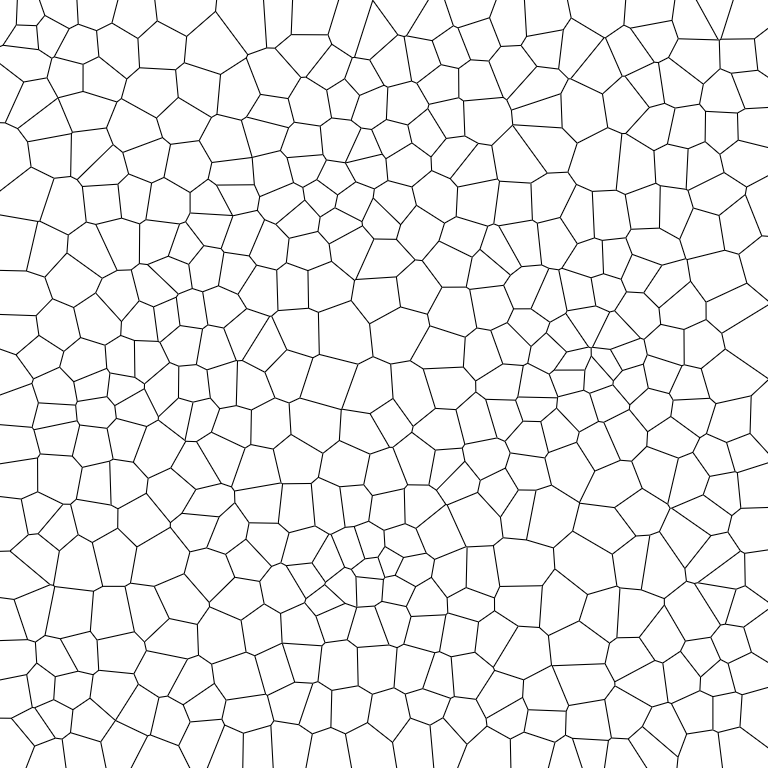
This pattern is drawn by a Shadertoy shader. Its source:

```glsl
// Thin black outlines of irregular Voronoi cells on white paper.

const float CELLS = 21.0;    // cells along the short side
const float LINE = 0.0014;   // line width in canvas units

vec2 hash22(vec2 p) {
    vec3 q = fract(p.xyx * vec3(0.1031, 0.1030, 0.0973));
    q += dot(q, q.yzx + 33.33);
    return fract((q.xx + q.yz) * q.zy);
}

// Jittered seed in staggered rows, with a slow drift that varies cell size.
vec2 seedPoint(vec2 id) {
    vec2 p = id + 0.5 + 0.74 * (hash22(id + 17.0) - 0.5);
    p.x += 0.5 * mod(id.y, 2.0) - 0.25;
    vec2 q = p / CELLS;
    return p + 0.5 * sin(12.566 * q) * cos(9.0 * q.yx + vec2(1.0, 2.5));
}

// Seeds exist only inside the canvas, so outer borders meet its rim squarely.
bool inside(vec2 id, vec2 grid) {
    return all(greaterThanEqual(id, vec2(0.0))) && all(lessThan(id, grid));
}

// Distance to the nearest cell border, in cells.
float borderDistance(vec2 p, vec2 grid) {
    vec2 home = floor(p), nearestId = home, toNearest = vec2(0.0);
    float best = 1e5;

    // Find the seed that owns this point.
    for (int y = -3; y <= 3; y++)
    for (int x = -3; x <= 3; x++) {
        vec2 id = home + vec2(x, y);
        if (!inside(id, grid)) continue;
        vec2 toSeed = seedPoint(id) - p;
        float d = dot(toSeed, toSeed);
        if (d < best) {
            best = d;
            nearestId = id;
            toNearest = toSeed;
        }
    }

    // Measure the bisectors between the owner and its neighbours.
    float border = 1e5;
    for (int y = -3; y <= 3; y++)
    for (int x = -3; x <= 3; x++) {
        vec2 id = nearestId + vec2(x, y);
        if ((x == 0 && y == 0) || !inside(id, grid)) continue;
        vec2 toSeed = seedPoint(id) - p;
        vec2 across = toSeed - toNearest;
        float gap = max(length(across), 1e-4);
        border = min(border, dot(0.5 * (toSeed + toNearest), across / gap));
    }
    return border;
}

void mainImage(out vec4 fragColor, in vec2 fragCoord) {
    float side = min(iResolution.x, iResolution.y);
    vec2 grid = floor(CELLS * iResolution.xy / side + 0.5);
    float d = borderDistance(fragCoord / side * CELLS, grid);

    // Share of the pixel covered by the line.
    float distPx = d / CELLS * side;
    float halfPx = 0.5 * LINE * side;
    float ink = clamp(distPx + halfPx, -0.5, 0.5) - clamp(distPx - halfPx, -0.5, 0.5);

    fragColor = vec4(vec3(1.0 - ink), 1.0);
}
```
